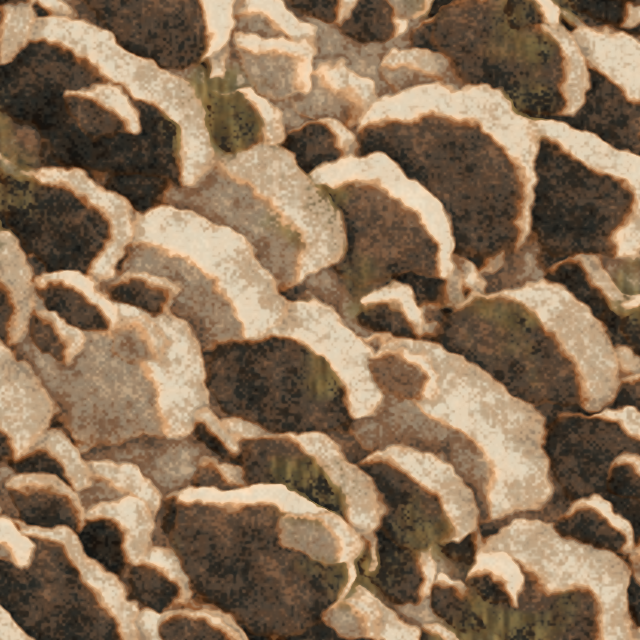
This texture is drawn by a Shadertoy shader. Its source:

```glsl
// A sunlit slope of tumbled boulders: jittered cells hold rounded polygons,
// painted from the upper rows down, each with a pale cap and a shaded face.
// Tone is gathered first, then grained and mapped through an earthy ramp.

const vec3 BLACK = vec3(0.18, 0.16, 0.13);
const vec3 SHADE = vec3(0.33, 0.26, 0.20);
const vec3 UMBER = vec3(0.49, 0.36, 0.26);
const vec3 STONE = vec3(0.60, 0.51, 0.41);
const vec3 SAND  = vec3(0.75, 0.64, 0.51);
const vec3 CREAM = vec3(0.89, 0.82, 0.71);
const vec3 RUST  = vec3(0.16, 0.00, -0.10);
const vec3 OLIVE = vec3(0.44, 0.38, 0.22);

float hash(vec2 p) {
    return fract(sin(dot(p, vec2(127.1, 311.7))) * 43758.5453);
}

float noise(vec2 p) {
    vec2 i = floor(p), f = fract(p);
    f = f * f * (3.0 - 2.0 * f);
    return mix(mix(hash(i), hash(i + vec2(1, 0)), f.x),
               mix(hash(i + vec2(0, 1)), hash(i + vec2(1, 1)), f.x), f.y);
}

float fbm(vec2 p) {
    float sum = 0.0, amp = 0.5;
    for (int i = 0; i < 4; i++) {
        sum += amp * noise(p);
        p = p * 2.03 + 17.3;
        amp *= 0.5;
    }
    return sum / 0.9375;
}

float smoothMax(float a, float b, float k) {
    float h = max(k - abs(a - b), 0.0) / k;
    return max(a, b) + 0.25 * k * h * h;
}

// Distance to an irregular six-sided stone of about unit radius
float stoneShape(vec2 d, vec2 id) {
    float dist = -2.0;
    for (int k = 0; k < 6; k++) {
        vec2 key = id + float(k) * vec2(3.7, 9.1);
        float angle = 1.0472 * (float(k) + 0.5 * hash(key));
        float reach = mix(0.68, 1.05, hash(key + 5.3));
        dist = smoothMax(dist, dot(d, vec2(cos(angle), sin(angle))) - reach, 0.3);
    }
    return dist;
}

// Paints one size of stones over surface = (tone, rust)
vec2 paintStones(vec2 q, vec2 surface, float size, float cover, float seed) {
    vec2 g = q / (size * vec2(1.35, 1.0));
    vec2 cell = floor(g);
    for (int j = 1; j >= -1; j--)
    for (int i = 1; i >= -1; i--) {
        vec2 id = cell + vec2(i, j);
        vec2 key = id + seed;
        if (hash(key + 41.7) > cover) continue;
        vec2 jitter = vec2(hash(key + 1.3), hash(key + 2.9)) - 0.5;
        float radius = mix(0.48, 0.74, hash(key + 7.7));
        float scale = radius * size;
        vec2 d = (g - id - 0.5 - 0.6 * jitter) / radius;

        // Contact shadow, then the stone itself
        float dist = stoneShape(d, key) * scale;
        surface.x *= mix(0.62, 1.0, smoothstep(-0.01, 0.14 * size, dist));
        float body = 1.0 - smoothstep(-0.004, 0.004, dist);

        // The shaded face slides down and left, leaving a lit rim above
        vec2 slide = vec2(mix(-0.05, 0.35, hash(key + 13.1)),
                          mix(0.22, 0.78, hash(key + 19.9)));
        float edge = stoneShape(d + slide, key) * scale;
        float face = 1.0 - smoothstep(-0.007, 0.007, edge);
        float kind = hash(key + 23.3);
        float dark = mix(0.19, 0.33, kind) + 0.22 * smoothstep(0.72, 0.85, kind);
        dark += 0.07 * d.y;
        float lit = mix(0.66, 0.86, hash(key + 29.7));
        lit -= 0.16 * smoothstep(0.02, 0.14, edge + 0.05 * d.x);
        float rust = exp(-pow(edge / 0.006, 2.0));
        rust = max(rust, 0.7 * exp(-pow(dist / 0.006, 2.0)));
        surface = mix(surface, vec2(mix(lit, dark, face), rust), body);
    }
    return surface;
}

vec3 earthRamp(float t) {
    vec3 c = mix(BLACK * 0.5, BLACK, smoothstep(0.04, 0.16, t));
    c = mix(c, SHADE, smoothstep(0.16, 0.27, t));
    c = mix(c, UMBER, smoothstep(0.27, 0.39, t));
    c = mix(c, STONE, smoothstep(0.39, 0.52, t));
    c = mix(c, SAND, smoothstep(0.52, 0.65, t));
    c = mix(c, CREAM, smoothstep(0.65, 0.80, t));
    return c + 0.35 * max(t - 0.82, 0.0);
}

void mainImage(out vec4 fragColor, in vec2 fragCoord) {
    vec2 p = fragCoord / iResolution.y;

    // Ragged outlines, and an axis that falls to the right
    vec2 ragged = vec2(fbm(p * 14.0), fbm(p * 14.0 + 50.0)) - 0.5;
    vec2 fine = vec2(noise(p * 75.0), noise(p * 75.0 + 30.0)) - 0.5;
    vec2 w = p + 0.045 * ragged + 0.007 * fine;
    vec2 q = vec2(dot(w, vec2(0.88, -0.47)), dot(w, vec2(0.47, 0.88)));

    // Ground, rubble, boulders, and a few loose stones in front
    vec2 surface = vec2(0.25 + 0.45 * fbm(p * 18.0), 0.0);
    surface = paintStones(q, surface, 0.085, 0.85, 11.0);
    surface = paintStones(q + 0.37, surface, 0.185, 0.88, 67.0);
    surface = paintStones(q + 0.71, surface, 0.075, 0.16, 93.0);

    // Weathering and coarse photographic grain
    float mottle = fbm(p * 26.0) - 0.5;
    float grain = noise(p * 210.0) + 0.6 * noise(p * 120.0 + 9.0) - 0.8;
    float tone = surface.x + 0.26 * mottle + 0.13 * grain;
    vec3 color = earthRamp(tone) + 0.55 * RUST * surface.y;

    // Dry grass in scattered upright streaks
    float patches = smoothstep(0.58, 0.72, fbm(p * 6.0 + 23.0));
    float blades = noise(vec2(p.x * 120.0 + 3.0 * p.y, p.y * 28.0));
    float midTone = smoothstep(0.15, 0.3, tone) * (1.0 - smoothstep(0.5, 0.68, tone));
    color = mix(color, OLIVE * (0.6 + 0.8 * blades), 0.7 * patches * midTone);

    float tint = noise(p * 95.0 + 70.0) - 0.5;
    color += tint * vec3(0.03, -0.01, -0.03);
    fragColor = vec4(clamp(color, 0.0, 1.0), 1.0);
}
```
